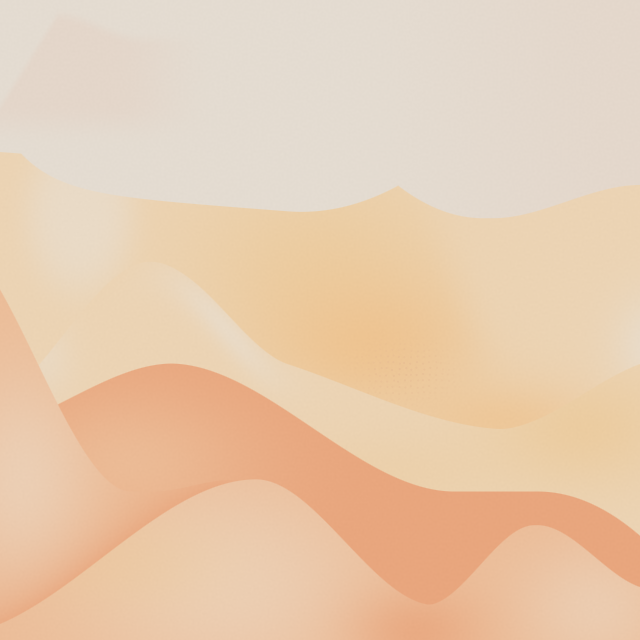
This background is drawn by a Shadertoy shader. Its source:

```glsl
// Soft pastel dunes under a pale sky, stacked from back to front.
// Each crest is a height curve summed from smooth ramps; its slope is coloured
// with gaussian glows, crest-following bands and a little gradient-noise grain.

const vec3 SKY        = vec3(0.892, 0.860, 0.818);
const vec3 SKY_BLUSH  = vec3(0.892, 0.838, 0.790);
const vec3 CREAM      = vec3(0.912, 0.860, 0.790);
const vec3 SAND       = vec3(0.922, 0.828, 0.705);
const vec3 HONEY      = vec3(0.922, 0.792, 0.610);
const vec3 AMBER      = vec3(0.932, 0.762, 0.560);
const vec3 PEACH      = vec3(0.922, 0.735, 0.590);
const vec3 TERRACOTTA = vec3(0.910, 0.650, 0.492);
const vec3 PALE_PEACH = vec3(0.922, 0.808, 0.705);
const float GRAIN_SCALE = 230.0;
const float GRAIN_AMOUNT = 0.009;
const float STIPPLE_CELLS = 105.0;
const float STIPPLE_AMOUNT = 0.35;

vec2 hash2(vec2 p) {
    p = vec2(dot(p, vec2(127.1, 311.7)), dot(p, vec2(269.5, 183.3)));
    return fract(sin(p) * 43758.5);
}

float cornerDot(vec2 cell, vec2 f, vec2 corner) {
    return dot(hash2(cell + corner) * 2.0 - 1.0, f - corner);
}

float gradientNoise(vec2 p) {
    vec2 i = floor(p), f = fract(p);
    vec2 w = f * f * f * (f * (f * 6.0 - 15.0) + 10.0);
    vec2 e = vec2(0.0, 1.0);
    return mix(mix(cornerDot(i, f, e.xx), cornerDot(i, f, e.yx), w.x),
               mix(cornerDot(i, f, e.xy), cornerDot(i, f, e.yy), w.x), w.y);
}

// Gaussian pool of light around a centre
float glow(vec2 p, vec2 centre, vec2 radius) {
    vec2 d = (p - centre) / radius;
    return exp(-dot(d, d));
}

// Antialiased coverage; depth is positive below the crest
float cover(float depth) {
    return clamp(0.5 + depth / max(fwidth(depth), 1e-5), 0.0, 1.0);
}

float ramp(float x, float from, float to, float height) {
    return height * smoothstep(from, to, x);
}

// Crest heights, back to front
float backCrest(float x) {
    float left = 0.7035 - 0.075 * x + 0.059 * exp(-max(x - 0.033, 0.0) / 0.06);
    left += 0.053 * pow(clamp((x - 0.45) / 0.172, 0.0, 1.0), 2.0);
    float right = 0.659 + 0.051 * pow(max(0.755 - x, 0.0) / 0.133, 2.0);
    return x < 0.622 ? left : right + ramp(x, 0.77, 1.0, 0.052);
}
float middleCrest(float x) {
    return 0.359 + ramp(x, -0.04, 0.235, 0.232) - ramp(x, 0.235, 0.45, 0.132)
         - ramp(x, 0.30, 0.80, 0.13) + ramp(x, 0.775, 1.05, 0.112);
}
float clayCrest(float x) {
    return 0.324 + ramp(x, -0.05, 0.27, 0.108) - ramp(x, 0.265, 0.71, 0.2)
         - 2.7 * pow(max(x - 0.84, 0.0), 2.0);
}
float leftCrest(float x) {
    return 0.638 - ramp(x, -0.09, 0.205, 0.406) + ramp(x, 0.24, 0.36, 0.018);
}
float frontCrest(float x) {
    return 0.007 + ramp(x, -0.08, 0.40, 0.244) - ramp(x, 0.40, 0.68, 0.1966)
         + ramp(x, 0.665, 0.835, 0.125) - ramp(x, 0.84, 1.02, 0.1);
}

vec3 skyColour(vec2 p) {
    float fold = 0.976 - 1.6 * max(0.09 - p.x, 0.0) - ramp(p.x, 0.09, 0.22, 0.037);
    float patchMask = smoothstep(-0.012, 0.012, fold - p.y) * smoothstep(0.77, 0.84, p.y)
                    * (1.0 - smoothstep(0.17, 0.34, p.x));
    float right = smoothstep(0.5, 1.0, p.x) * 0.75;
    return mix(SKY, SKY_BLUSH, max(patchMask, right));
}

vec3 backColour(vec2 p) {
    vec3 c = mix(SAND, HONEY, 0.75 * glow(p, vec2(0.50, 0.58), vec2(0.22, 0.16)));
    c = mix(c, AMBER, 0.9 * glow(p, vec2(0.58, 0.46), vec2(0.17, 0.11)));
    // Paler face right of the ridge falling from the peak
    float ridge = 0.625 + 0.38 * max(0.71 - p.y, 0.0);
    float face = smoothstep(-0.01, 0.09, p.x - ridge) * smoothstep(0.34, 0.52, p.y);
    c = mix(c, SAND, 0.85 * face);
    c = mix(c, AMBER, 0.7 * glow(p, vec2(0.79, 0.34), vec2(0.16, 0.06)));
    c = mix(c, CREAM, glow(p, vec2(1.02, 0.46), vec2(0.06, 0.08)));
    vec2 q = abs((p - vec2(0.125, 0.665)) / vec2(0.085, 0.125));
    return mix(c, CREAM, 0.85 * exp(-pow(dot(q, q), 2.0)));
}

// Scattered fine dots fading out around the warm hollow
float stipple(vec2 p) {
    vec2 g = p * STIPPLE_CELLS;
    vec2 offset = 0.3 + 0.4 * hash2(floor(g));
    float dotMask = 1.0 - smoothstep(0.10, 0.25, length(fract(g) - offset));
    return dotMask * glow(p, vec2(0.63, 0.42), vec2(0.07, 0.045));
}

vec3 middleColour(vec2 p, float depth) {
    vec3 c = mix(SAND, HONEY, 0.8 * glow(p, vec2(0.91, 0.33), vec2(0.15, 0.09)));
    c = mix(c, HONEY, 0.35 * glow(p, vec2(0.60, 0.26), vec2(0.18, 0.06)));
    float sheen = glow(vec2(p.x, depth), vec2(0.35, 0.025), vec2(0.09, 0.035));
    sheen += 0.7 * glow(p, vec2(0.07, 0.44), vec2(0.045, 0.06));
    return mix(c, CREAM, 0.85 * min(sheen, 1.0));
}

vec3 clayColour(vec2 p) {
    float light = glow(p, vec2(0.20, 0.275), vec2(0.20, 0.12));
    return mix(TERRACOTTA, PEACH, 0.95 * light);
}

vec3 leftColour(vec2 p, float hillDistance) {
    vec3 c = mix(PEACH, PALE_PEACH, glow(p, vec2(0.035, 0.25), vec2(0.12, 0.18)));
    float crease = exp(-max(hillDistance, 0.0) / 0.045);
    return mix(c, TERRACOTTA, 0.8 * crease);
}

vec3 frontColour(vec2 p) {
    vec3 c = mix(PEACH, PALE_PEACH, glow(p, vec2(0.35, 0.09), vec2(0.24, 0.17)));
    c = mix(c, HONEY, 0.4 * glow(p, vec2(0.20, 0.12), vec2(0.16, 0.08)));
    c = mix(c, PALE_PEACH, 0.85 * glow(p, vec2(0.93, 0.05), vec2(0.13, 0.11)));
    return mix(c, TERRACOTTA, 0.8 * glow(p, vec2(0.65, 0.01), vec2(0.10, 0.07)));
}

void mainImage(out vec4 fragColor, in vec2 fragCoord) {
    vec2 p = fragCoord / iResolution.xy;
    float middleDepth = middleCrest(p.x) - p.y;
    float frontDepth = frontCrest(p.x) - p.y;

    vec3 back = mix(backColour(p), PEACH * 0.96, STIPPLE_AMOUNT * stipple(p));
    vec3 colour = mix(skyColour(p), back, cover(backCrest(p.x) - p.y));
    colour = mix(colour, middleColour(p, middleDepth), cover(middleDepth));
    colour = mix(colour, clayColour(p), cover(clayCrest(p.x) - p.y));
    // The left slope ends behind the front hill
    float leftMask = cover(leftCrest(p.x) - p.y) * (1.0 - smoothstep(0.34, 0.38, p.x));
    colour = mix(colour, leftColour(p, -frontDepth), leftMask);
    colour = mix(colour, frontColour(p), cover(frontDepth));

    colour += GRAIN_AMOUNT * gradientNoise(p * GRAIN_SCALE);
    fragColor = vec4(colour, 1.0);
}
```
